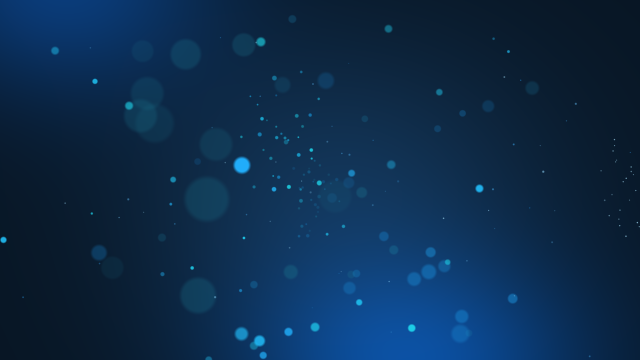
Write a Shadertoy shader that draws this background.

```glsl
// Deep blue backdrop with drifting bokeh: three soft elliptical glows over a
// dark base, then layers of hashed discs, each layer with its own centre,
// spread, size range and tint. Lengths are in canvas heights.

const vec3 BASE        = vec3(0.030, 0.083, 0.138);
const vec3 HAZE_TINT   = vec3(0.042, 0.122, 0.200);
const vec3 FLOOR_TINT  = vec3(0.000, 0.195, 0.440);
const vec3 CORNER_TINT = vec3(0.008, 0.150, 0.340);

const vec3 TEAL  = vec3(0.10, 0.45, 0.55);
const vec3 AZURE = vec3(0.08, 0.50, 0.80);
const vec3 SKY   = vec3(0.13, 0.68, 0.98);
const vec3 CYAN  = vec3(0.12, 0.90, 0.95);
const vec3 PALE  = vec3(0.65, 0.88, 0.98);

const vec2  FOCUS_POS    = vec2(0.672, 0.541); // the single brightest disc
const float FOCUS_RADIUS = 0.022;
const float MIN_EDGE     = 0.8;                // narrowest edge, in pixels

struct Layer {
    int count;
    float seed;
    vec2 centre;   // middle of the scatter
    vec2 spread;   // half extent of the scatter
    vec2 radii;    // smallest and largest disc
    float blur;    // edge width relative to the radius
    float opacity;
    vec3 tintA;
    vec3 tintB;
};

vec4 hash4(float n) {
    vec4 h = fract(vec4(n) * vec4(0.1031, 0.1030, 0.0973, 0.1099));
    h += dot(h, h.wzxy + 33.33);
    return fract((h.xxyz + h.yzzw) * h.zywx);
}

// Elliptical falloff, 1 at the centre
float glow(vec2 p, vec2 centre, vec2 size) {
    vec2 q = (p - centre) / size;
    return exp(-dot(q, q));
}

// Soft-edged disc coverage
float disc(vec2 p, vec2 centre, float radius, float blur) {
    float edge = max(radius * blur, MIN_EDGE / iResolution.y);
    return 1.0 - smoothstep(radius - edge, radius + edge, length(p - centre));
}

vec3 backdrop(vec2 p) {
    return BASE
        + HAZE_TINT   * glow(p, vec2(0.95, 0.45), vec2(0.58, 0.46))
        + FLOOR_TINT  * glow(p, vec2(1.15, -0.03), vec2(0.48, 0.31))
        + CORNER_TINT * glow(p, vec2(0.17, 1.06), vec2(0.42, 0.32));
}

// Blends every disc of a layer; positions gather towards its centre
vec3 scatter(vec3 colour, vec2 p, Layer layer) {
    for (int i = 0; i < layer.count; i++) {
        float id = layer.seed + float(i);
        vec4 place = hash4(id);
        vec4 look = hash4(id + 517.0);
        vec2 pos = layer.centre + layer.spread * (place.xy + place.zw - 1.0);
        float radius = mix(layer.radii.x, layer.radii.y, look.x * look.x);
        float alpha = layer.opacity * mix(0.4, 1.0, look.y);
        vec3 tint = mix(layer.tintA, layer.tintB, look.z);
        colour = mix(colour, tint, alpha * disc(p, pos, radius, layer.blur));
    }
    return colour;
}

void mainImage(out vec4 fragColor, in vec2 fragCoord) {
    vec2 p = fragCoord / iResolution.y;
    vec3 colour = backdrop(p);

    // Large faint bokeh, left of the middle
    colour = scatter(colour, p, Layer(11, 11.0, vec2(0.55, 0.60), vec2(0.42, 0.50),
        vec2(0.030, 0.066), 0.15, 0.30, TEAL, TEAL));
    // Medium discs, dim over the canvas and bluer near the floor
    colour = scatter(colour, p, Layer(20, 47.0, vec2(0.90, 0.50), vec2(0.90, 0.60),
        vec2(0.009, 0.023), 0.25, 0.40, TEAL, AZURE));
    colour = scatter(colour, p, Layer(9, 83.0, vec2(1.20, 0.18), vec2(0.35, 0.20),
        vec2(0.013, 0.025), 0.25, 0.55, AZURE, SKY));
    // Bright discs along the floor
    colour = scatter(colour, p, Layer(9, 121.0, vec2(0.80, 0.05), vec2(0.50, 0.10),
        vec2(0.009, 0.022), 0.30, 0.90, SKY, CYAN));
    // Bright points over the canvas
    colour = scatter(colour, p, Layer(26, 163.0, vec2(0.75, 0.60), vec2(0.95, 0.55),
        vec2(0.003, 0.012), 0.35, 0.95, SKY, CYAN));
    // Swarm around the focus, with a fine dim core beside it
    colour = scatter(colour, p, Layer(30, 211.0, vec2(0.78, 0.60), vec2(0.18, 0.20),
        vec2(0.002, 0.007), 0.35, 0.85, AZURE, CYAN));
    colour = scatter(colour, p, Layer(28, 263.0, vec2(0.87, 0.47), vec2(0.08, 0.14),
        vec2(0.002, 0.005), 0.40, 0.50, TEAL, AZURE));
    // Tiny pale sparks: a wide dusting and a knot at the right edge
    colour = scatter(colour, p, Layer(55, 311.0, vec2(0.90, 0.50), vec2(0.95, 0.55),
        vec2(0.001, 0.003), 0.40, 0.70, AZURE, PALE));
    colour = scatter(colour, p, Layer(26, 389.0, vec2(1.73, 0.50), vec2(0.10, 0.17),
        vec2(0.001, 0.002), 0.40, 0.95, PALE, PALE));

    colour = mix(colour, SKY, disc(p, FOCUS_POS, FOCUS_RADIUS, 0.25));
    fragColor = vec4(colour, 1.0);
}
```
